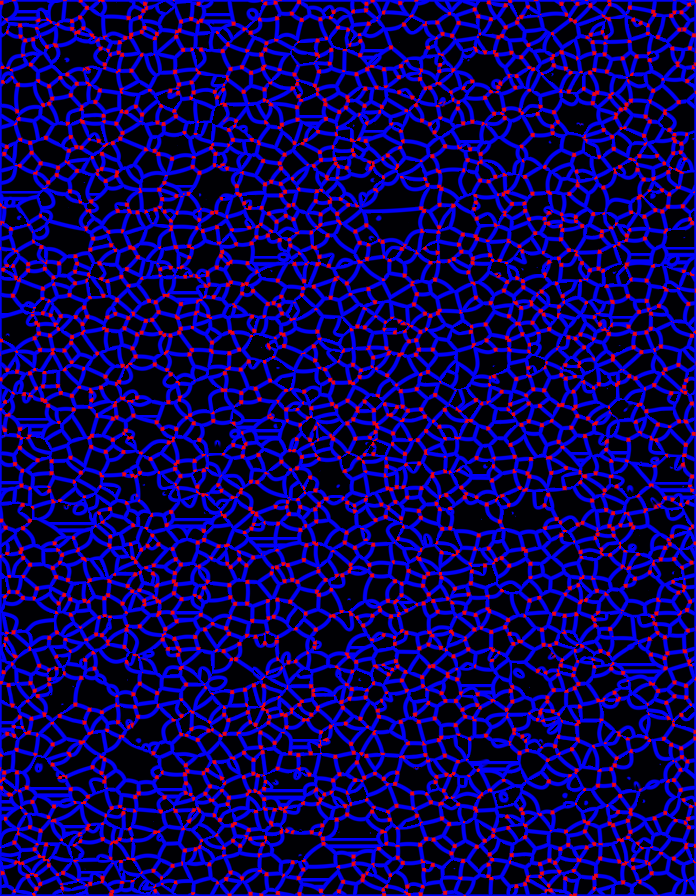
Write a Shadertoy shader that draws this pattern.

```glsl
// Foam of dark rounded cells with blue walls and red dots at the wall junctions.

const float ROWS = 51.0;          // grid rows over the canvas height
const float WALL_HALF = 0.115;    // lengths below are in grid units
const float DOT_HALF = 0.112;
const float SOFTNESS = 0.05;
const float FAR = 1e3;

const vec3 CELL_BLACK = vec3(0.0, 0.0, 0.015);
const vec3 WALL_BLUE = vec3(0.005, 0.0, 0.98);
const vec3 JUNCTION_RED = vec3(0.96, 0.0, 0.03);

struct Site {
    float dist;      // weighted distance to the seed
    vec2 slope;      // gradient of that distance
    vec2 offset;     // position relative to the seed
    float id;        // random number of the seed
    float bigness;   // near 1 for the few large cells
};

vec3 hash3(vec2 cell, float layer) {
    vec3 p = fract(vec3(cell.xyx + layer * 17.3) * vec3(0.1031, 0.1030, 0.0973));
    p += dot(p, p.yxz + 33.33);
    return fract((p.xxy + p.yzz) * p.zyx);
}

// Layered sines: where seeds crowd together
float crowding(vec2 cell) {
    float waves = sin(cell.x * 0.41 + 2.0 * sin(cell.y * 0.23))
                + sin(cell.y * 0.37 - cell.x * 0.19 + 1.7);
    return 0.27 + 0.13 * waves;
}

// Elliptic seed distance, reduced by the size of the seed
Site makeSite(vec2 pos, vec2 cell, float layer) {
    vec3 place = hash3(cell, layer);
    vec3 form = hash3(cell + 71.0, layer + 3.0);
    float size = form.x * (1.0 - 0.45 * layer);
    float bigness = pow(size, 16.0);
    float radius = 0.3 * size + 0.5 * bigness;
    vec2 axes = vec2(1.05 + 0.2 * form.y + 0.4 * bigness, 1.0);
    float angle = (form.z - 0.5) * 1.5;
    mat2 turn = mat2(cos(angle), -sin(angle), sin(angle), cos(angle));

    vec2 offset = pos - cell - 0.05 - 0.9 * place.xy;
    vec2 local = (turn * offset) / axes;
    float len = max(length(local), 1e-4);
    vec2 slope = (local / len / axes) * turn;
    return Site(len - radius, slope, offset, place.z, bigness);
}

// Keep the three nearest sites in order
void insertSite(Site s, inout Site a, inout Site b, inout Site c) {
    if (s.dist < a.dist) { c = b; b = a; a = s; }
    else if (s.dist < b.dist) { c = b; b = s; }
    else if (s.dist < c.dist) { c = s; }
}

float wallDistance(Site a, Site b) {
    return (b.dist - a.dist) / max(length(b.slope - a.slope), 0.05);
}

// Step to the point where three sites are equally near
float junctionDistance(Site a, Site b, Site c) {
    vec2 u = b.slope - a.slope, v = c.slope - a.slope;
    float det = u.x * v.y - u.y * v.x;
    if (abs(det) < 0.05) return FAR;
    float s = b.dist - a.dist, t = c.dist - a.dist;
    vec2 jump = vec2(s * v.y - t * u.y, t * u.x - s * v.x) / det;
    return max(abs(jump.x), abs(jump.y));
}

// Flat bars in the lower part of some large cells
float barDistance(Site s, float period) {
    if (s.bigness < 0.25 || s.id > 0.3 || s.offset.y > -0.15) return FAR;
    return abs(fract(s.offset.y / period) - 0.5) * period;
}

float cover(float dist, float halfWidth, float soft) {
    return 1.0 - smoothstep(halfWidth - soft, halfWidth + soft, dist);
}

void mainImage(out vec4 fragColor, in vec2 fragCoord) {
    float scale = ROWS / iResolution.y;
    vec2 pos = fragCoord * scale;
    vec2 extent = iResolution.xy * scale;
    vec2 home = floor(pos);

    // Gather seeds; crowded places hold a second one per grid square
    Site a = Site(FAR, vec2(0.0), vec2(0.0), 0.0, 0.0);
    Site b = a, c = a;
    for (int y = -2; y <= 2; y++) {
        for (int x = -3; x <= 3; x++) {
            vec2 cell = home + vec2(x, y);
            insertSite(makeSite(pos, cell, 0.0), a, b, c);
            if (hash3(cell + 29.0, 5.0).x < crowding(cell))
                insertSite(makeSite(pos, cell, 1.0), a, b, c);
        }
    }

    // Walls, bars and the thin frame
    vec2 rim = min(pos, extent - pos);
    float wall = cover(min(wallDistance(a, b), barDistance(a, 0.42)), WALL_HALF, SOFTNESS);
    wall = max(wall, cover(min(rim.x, rim.y), 0.1, SOFTNESS));

    // Dots on a share of the junctions
    float marked = step(fract(a.id + b.id + c.id), 0.58);
    float dotCover = marked * cover(junctionDistance(a, b, c), DOT_HALF, SOFTNESS);

    vec3 color = mix(CELL_BLACK, WALL_BLUE, wall);
    color = mix(color, JUNCTION_RED, dotCover);
    fragColor = vec4(color, 1.0);
}
```
